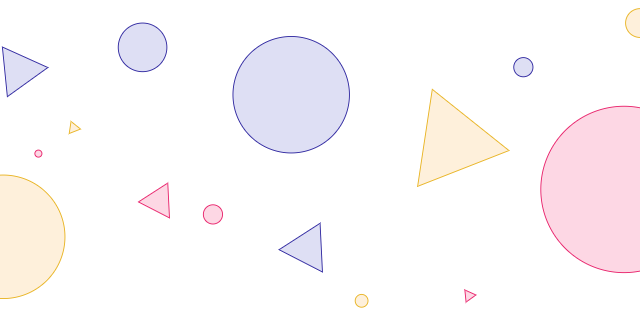
Write a Shadertoy shader that draws this background.

```glsl
// Sparse outlined circles and triangles in pastel tints on white.
// Fifteen shapes sit in three staggered rows of five; each is a signed
// distance whose coverage gives a fine stroke around a pale fill.

const int COLUMNS = 5;
const int ROWS = 3;
const float PI = 3.14159;
const float COLUMN_STEP = 0.485;
const float COLUMN_BEND = 0.07;
const float WRAP_WIDTH = 2.05;
const float HALF_STROKE = 0.0014;

const vec3 PAPER = vec3(1.0);
const vec3 FILLS[3] = vec3[3](
    vec3(0.870, 0.873, 0.957),   // lavender
    vec3(0.996, 0.941, 0.858),   // cream
    vec3(0.992, 0.845, 0.895));  // rose
const vec3 STROKES[3] = vec3[3](
    vec3(0.17, 0.14, 0.62),
    vec3(0.91, 0.70, 0.12),
    vec3(0.91, 0.12, 0.41));

// Style of each shape, row by row.
const float RADII[15] = float[15](
    0.193, 0.076, 0.182, 0.177, 0.260,
    0.090, 0.063, 0.088, 0.022, 0.045,
    0.022, 0.030, 0.020, 0.030, 0.011);
const int HUES[15] = int[15](
    1, 0, 0, 1, 2,
    0, 2, 0, 2, 1,
    1, 2, 1, 0, 2);
const bool TRIANGULAR[15] = bool[15](
    false, false, false, true, false,
    true, true, true, true, false,
    true, false, false, false, false);

// Equilateral triangle of circumradius r with one corner at the given angle.
float triangleDistance(vec2 p, float r, float angle) {
    float c = cos(angle), s = sin(angle);
    vec2 q = vec2(c * p.x + s * p.y, c * p.y - s * p.x);
    return max(-q.x, 0.5 * q.x + 0.866 * abs(q.y)) - 0.5 * r;
}

// Row 0 descends in a wrapped staircase, row 1 fills the opposite gaps,
// and row 2 scatters between the columns.
vec2 shapeCenter(float column, int row) {
    float x = 0.01 + COLUMN_STEP * column - COLUMN_BEND * sin(PI * column / 4.0);
    float y = mix(0.26, 1.0, fract(-0.2 * column));
    if (row == 1) return vec2(x + 0.05, fract(y + 0.52));
    if (row == 2) return vec2(mod(x + 0.22, WRAP_WIDTH), fract(0.60 + 0.73 * column));
    return vec2(x, y);
}

float shapeAngle(float column, int row) {
    return 1.15 * sin(PI * column / 3.0) + 0.1 - 0.25 * abs(float(row) - 1.0);
}

float coverage(float d, float pixel) {
    return clamp(0.5 - d / pixel, 0.0, 1.0);
}

void mainImage(out vec4 fragColor, in vec2 fragCoord) {
    float pixel = 1.0 / iResolution.y;
    vec2 p = fragCoord * pixel;
    vec3 color = PAPER;

    for (int row = 0; row < ROWS; row++) {
        for (int column = 0; column < COLUMNS; column++) {
            int id = row * COLUMNS + column;
            float c = float(column);
            vec2 q = p - shapeCenter(c, row);
            float d = TRIANGULAR[id]
                ? triangleDistance(q, RADII[id], shapeAngle(c, row))
                : length(q) - RADII[id];

            // The stroke covers the band between outer and inner edges.
            float outer = coverage(d - HALF_STROKE, pixel);
            float inner = coverage(d + HALF_STROKE, pixel);
            color = color * (1.0 - outer)
                  + STROKES[HUES[id]] * (outer - inner)
                  + FILLS[HUES[id]] * inner;
        }
    }
    fragColor = vec4(color, 1.0);
}
```
